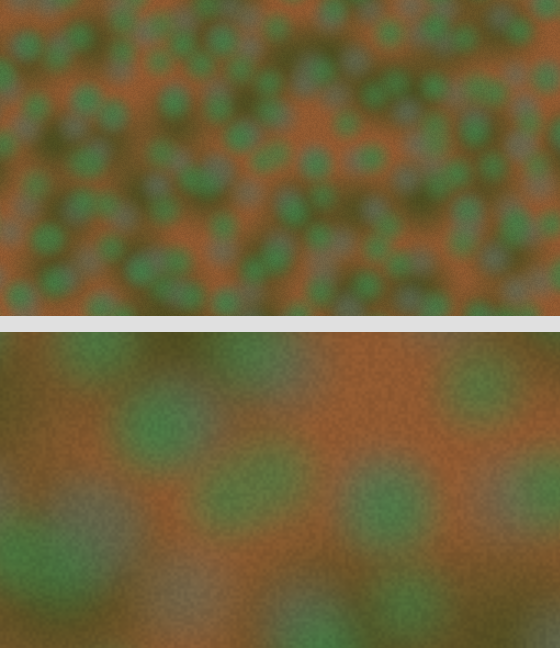
Top, the full canvas; bottom, a detail of the centre.
A Shadertoy shader for this background:

```glsl
float hash(vec2 p) {
    vec3 q = fract(vec3(p.xyx) * 0.1031);
    q += dot(q, q.yzx + 33.33);
    return fract((q.x + q.y) * q.z);
}

// Bilinear value noise on the unit lattice
float valueNoise(vec2 p) {
    vec2 i = floor(p), f = fract(p);
    f = f * f * (3.0 - 2.0 * f);
    return mix(mix(hash(i), hash(i + vec2(1, 0)), f.x),
               mix(hash(i + vec2(0, 1)), hash(i + vec2(1, 1)), f.x), f.y);
}

// Combined opacity of soft round blots, one per jittered grid cell
float blots(vec2 p, float cell, float radius, float jitter, float seed) {
    vec2 home = floor(p / cell);
    float clear = 1.0;
    for (int y = -1; y <= 1; y++) {
        for (int x = -1; x <= 1; x++) {
            vec2 id = home + vec2(x, y);
            vec2 rnd = vec2(hash(id + seed), hash(id + seed + 57.3));
            vec2 center = (id + 0.5 + jitter * (rnd - 0.5)) * cell;
            float size = radius * mix(0.88, 1.0, hash(id + seed + 91.7));
            float strength = mix(0.75, 1.0, hash(id + seed + 23.1));
            float cover = 1.0 - smoothstep(0.0, size, distance(p, center));
            clear *= 1.0 - strength * cover;
        }
    }
    return 1.0 - clear;
}

void mainImage(out vec4 fragColor, in vec2 fragCoord) {
    vec2 p = fragCoord / iResolution.y;

    // Rust ground with broad olive shadows
    vec3 rust = vec3(0.565, 0.35, 0.19);
    vec3 olive = vec3(0.28, 0.30, 0.12);
    vec3 color = mix(rust, olive, 0.95 * blots(p, 0.25, 0.19, 0.8, 11.0));

    // Small moss and slate spots
    vec3 slate = vec3(0.37, 0.43, 0.36);
    vec3 moss = vec3(0.25, 0.50, 0.27);
    color = mix(color, slate, 0.66 * blots(p, 0.15, 0.083, 1.0, 137.0));
    color = mix(color, moss, 0.76 * blots(p, 0.14, 0.078, 1.0, 271.0));

    // Fine grain
    float grain = valueNoise(p * 288.0 - 0.5) - 0.5;
    color *= 1.0 + 0.11 * grain;

    fragColor = vec4(color, 1.0);
}
```
